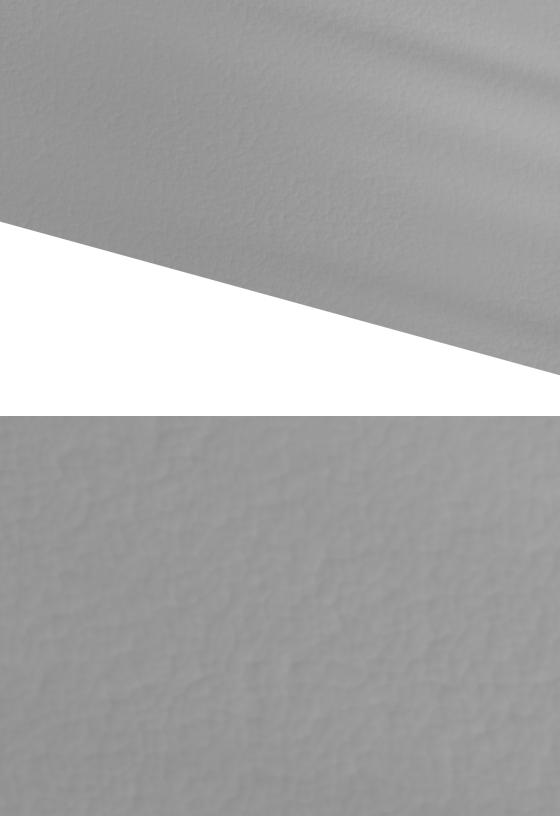
Top, the full canvas; bottom, a detail of the centre.
This texture is drawn by a Shadertoy shader. Its source:

```glsl
// A sheet of grey, finely wrinkled paper with a slanted lower edge on white.
// Embossed cellular noise gives the grain; soft ridges parallel to the edge
// give the folds, which catch more light toward the right.

const vec3 WHITE = vec3(1.0);
const float EDGE_LEFT = 0.446;    // edge height at the left, in canvas heights
const float EDGE_SLOPE = -0.2745;

vec2 hash2(vec2 cell) {
    vec3 q = fract(cell.xyx * vec3(0.1031, 0.1030, 0.0973));
    q += dot(q, q.yzx + 33.33);
    return fract((q.xx + q.yz) * q.zy);
}

// Squared distance to the nearest jittered cell point.
float cellular(vec2 p) {
    vec2 cell = floor(p), local = fract(p);
    float nearest = 4.0;
    for (int y = -1; y <= 1; y++) {
        for (int x = -1; x <= 1; x++) {
            vec2 offset = vec2(x, y);
            vec2 d = offset + hash2(cell + offset) - local;
            nearest = min(nearest, dot(d, d));
        }
    }
    return nearest;
}

// Layered sines, turned at each octave, roughly in -1..1.
float waves(vec2 p) {
    float sum = 0.0, amplitude = 0.5;
    for (int i = 0; i < 4; i++) {
        sum += amplitude * sin(p.x + 1.3 * sin(p.y)) * cos(0.8 * p.y + float(i));
        p = mat2(1.2, 1.4, -1.4, 1.2) * p + 2.7;
        amplitude *= 0.6;
    }
    return sum;
}

// Slope of the cellular height along the light direction.
float emboss(vec2 p, float frequency, vec2 light) {
    vec2 q = p * frequency;
    return cellular(q + light) - cellular(q - light);
}

float ridge(float x, float center, float width) {
    float d = (x - center) / width;
    return exp(-d * d);
}

// Broad light on the sheet; across is measured at right angles to the edge.
float foldTone(vec2 p, float across) {
    float right = smoothstep(0.25, 1.4, p.x);
    float tone = 0.578 + 0.045 * right;
    tone += 0.025 * smoothstep(0.75, 1.35, across);
    tone += 0.042 * right * ridge(across, 1.04, 0.07);
    tone += 0.024 * right * ridge(across, 0.86, 0.08);
    tone += 0.022 * right * ridge(across, 1.23, 0.05);
    tone -= 0.030 * right * ridge(across, 1.16, 0.035);
    tone -= 0.028 * right * ridge(across, 0.55, 0.04);
    return tone + 0.009 * waves(vec2(1.8 * p.x, 11.0 * across));
}

// Fine wrinkles whose strength varies in soft patches.
float grainTone(vec2 p) {
    vec2 light = vec2(0.20, -0.16);
    vec2 warped = p + 0.006 * vec2(waves(p * 42.0), waves(p.yx * 38.0 + 5.0));
    float patches = 0.8 + 0.45 * waves(p * 6.0 + 1.5);
    float coarse = emboss(warped, 52.0, light);
    float fine = emboss(warped + 7.3, 105.0, light);
    return patches * (0.022 * coarse + 0.026 * fine);
}

void mainImage(out vec4 fragColor, in vec2 fragCoord) {
    vec2 p = fragCoord / iResolution.y;
    float pixel = 1.0 / iResolution.y;

    // Paper shading
    float across = p.y - EDGE_SLOPE * p.x;
    vec3 paper = vec3(foldTone(p, across) + grainTone(p));

    // Smooth slanted cut
    float edgeDistance = (across - EDGE_LEFT) / length(vec2(1.0, EDGE_SLOPE));
    float coverage = smoothstep(-0.7 * pixel, 0.7 * pixel, edgeDistance);
    fragColor = vec4(mix(WHITE, paper, coverage), 1.0);
}
```
